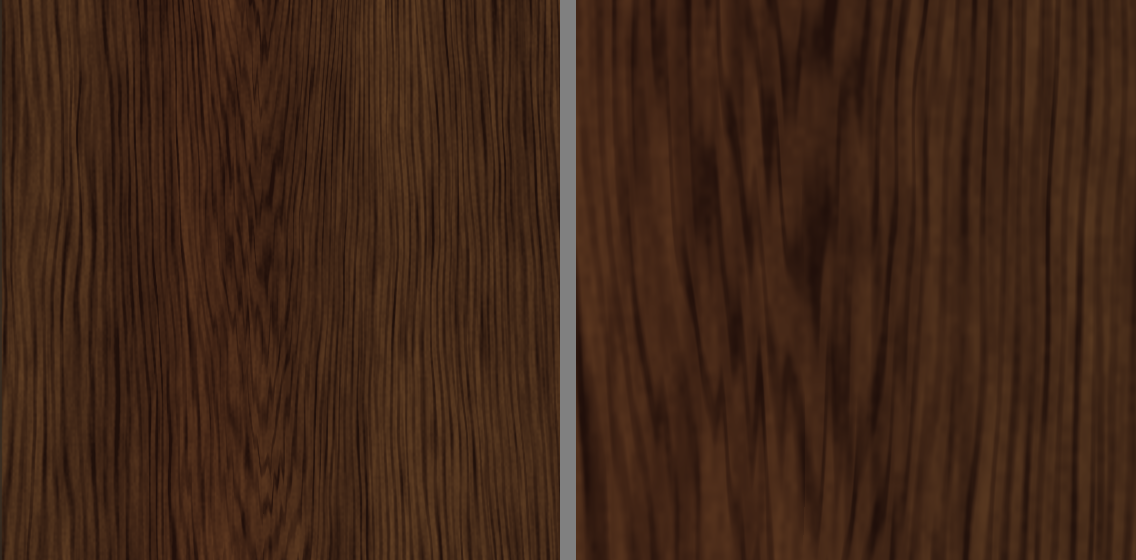
Left, the full canvas; right, a detail of the centre.
Write a three.js fragment shader that draws this texture.

```glsl
// Dark brown wood veneer: growth rings run vertically and bend into
// downward pointing V arches left of centre. A ring field gives the dark
// lines; stretched noise adds pores, fibres and broad tonal bands.

#define DARK vec3(0.125, 0.062, 0.040)
#define MID vec3(0.250, 0.150, 0.088)
#define LIGHT vec3(0.395, 0.262, 0.148)
#define HEART_X 0.468
#define RING_FREQ 50.0
#define ARCH_RISE 9.5
#define ARCH_WIDTH 0.15
#define LINE_DEPTH 0.50
#define PORE_DEPTH 0.27
#define FIBRE_DEPTH 0.42
#define BASE_TONE 0.615

varying vec2 vUv;

float hash(vec2 p) {
  vec3 q = fract(vec3(p.xyx) * 0.1031);
  q += dot(q, q.yzx + 33.33);
  return fract((q.x + q.y) * q.z);
}

float noise(vec2 p) {
  vec2 cell = floor(p);
  vec2 f = fract(p);
  f = f * f * (3.0 - 2.0 * f);
  float low = mix(hash(cell), hash(cell + vec2(1.0, 0.0)), f.x);
  float high = mix(hash(cell + vec2(0.0, 1.0)), hash(cell + 1.0), f.x);
  return mix(low, high, f.y);
}

// Noise around zero, summed over three octaves.
float fbm(vec2 p) {
  float sum = 0.0;
  float gain = 0.5;
  for (int i = 0; i < 3; i++) {
    sum += gain * (noise(p) - 0.5);
    p = p * 2.03 + 17.1;
    gain *= 0.5;
  }
  return sum;
}

float bump(float x, float centre, float width) {
  float d = (x - centre) / width;
  return exp(-d * d);
}

// Lean of the grain: slow waves, and a tilt towards the right side.
vec2 bendGrain(vec2 p) {
  float tilt = 0.055 * (p.y - 0.5) * smoothstep(0.55, 1.0, p.x);
  float wave = 0.022 * fbm(vec2(p.x * 4.0, p.y * 3.0) + 5.0);
  return vec2(p.x + tilt + wave, p.y);
}

// Ring count: nearly vertical at the sides, V shaped around the heart.
float ringField(vec2 p) {
  float d = p.x - HEART_X;
  float jag = 0.075 * (noise(vec2(p.x * 170.0, p.y * 7.0)) - 0.5)
            + 0.030 * (noise(vec2(p.x * 75.0, p.y * 11.0)) - 0.5);
  float side = RING_FREQ * sqrt(d * d + 0.0004) + 26.0 * max(d - 0.1, 0.0);
  float arch = ARCH_RISE * (p.y + jag) * bump(p.x, HEART_X - 0.015, ARCH_WIDTH);
  float wander = 2.2 * fbm(vec2(p.x * 9.0, p.y * 2.6))
               + 0.9 * (noise(vec2(p.x * 27.0, p.y * 4.0) + 31.0) - 0.5);
  return side - arch + wander;
}

// Dark late wood lines, with width and strength changing along each ring.
float ringLines(vec2 p) {
  float ring = ringField(p);
  float id = floor(ring) + step(HEART_X, p.x) * 90.0;
  float width = 0.20 + 0.22 * noise(vec2(id * 5.3, p.y * 5.0));
  float strength = 0.25 + 0.75 * noise(vec2(id * 3.7 + 40.0, p.y * 4.0));
  float fray = 0.65 + 0.7 * noise(vec2(p.x * 190.0, p.y * 16.0));
  float offset = abs(fract(ring) - 0.5);
  return (1.0 - smoothstep(0.05, width, offset)) * strength * fray;
}

// Short, thin dark pores, densest on the right.
float pores(vec2 p) {
  float n = noise(vec2(p.x * 125.0, p.y * 5.0) + 8.0);
  float fine = noise(vec2(p.x * 210.0, p.y * 13.0) + 61.0);
  float density = 0.8 + 0.4 * smoothstep(0.55, 0.8, p.x);
  return density * smoothstep(0.52, 0.88, 0.65 * n + 0.35 * fine);
}

// Broad light and dark bands across the board.
float bands(vec2 p) {
  float tone = 0.13 * bump(p.x, 0.71, 0.055) + 0.07 * bump(p.x, 0.80, 0.16);
  tone += 0.06 * bump(p.x, 0.08, 0.08);
  tone -= 0.09 * bump(p.x, 0.23, 0.06);
  tone -= 0.12 * bump(p.x, 0.49, 0.055) * smoothstep(0.1, 0.8, p.y);
  return tone + 0.26 * fbm(vec2(p.x * 13.0, p.y * 1.7) + 70.0);
}

void main() {
  vec2 p = bendGrain(vUv);

  float fibre = 0.55 * (noise(vec2(p.x * 95.0, p.y * 6.0) + 13.0) - 0.5)
              + 0.45 * (noise(vec2(p.x * 230.0, p.y * 28.0) + 47.0) - 0.5);
  float speck = noise(vUv * vec2(250.0, 170.0)) - 0.5;

  float tone = BASE_TONE + bands(p) + FIBRE_DEPTH * fibre + 0.11 * speck;
  tone -= LINE_DEPTH * ringLines(p) + PORE_DEPTH * pores(p);
  tone = clamp(tone, 0.0, 1.0);

  vec3 wood = mix(DARK, MID, smoothstep(0.0, 1.0, min(tone * 2.0, 1.0)) * 0.4
                           + min(tone * 2.0, 1.0) * 0.6);
  wood = mix(wood, LIGHT, max(tone * 2.0 - 1.0, 0.0));

  // Redder heart wood and a thin grey shadow on the left edge.
  wood *= mix(vec3(1.0), vec3(1.03, 0.95, 0.95), bump(p.x, 0.38, 0.17));
  float edge = 1.0 - smoothstep(0.002, 0.005, vUv.x);
  wood = mix(wood, vec3(0.19, 0.17, 0.14), 0.7 * edge);

  gl_FragColor = vec4(wood, 1.0);
}
```
